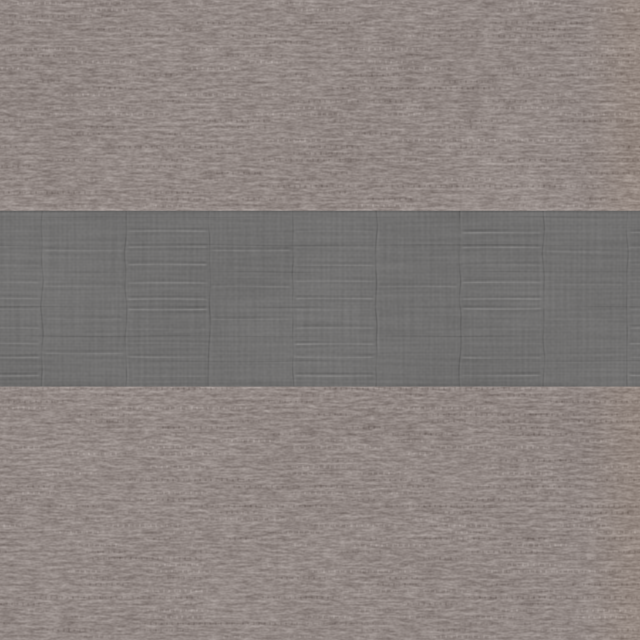
A Shadertoy shader for this texture:

```glsl
float hash(vec2 p) {
    vec3 q = fract(vec3(p.xyx) * 0.1031);
    q += dot(q, q.yzx + 33.33);
    return fract((q.x + q.y) * q.z);
}

float gradientNoise(vec2 p) {
    vec2 cell = floor(p), f = fract(p);
    vec2 w = f * f * f * (f * (f * 6.0 - 15.0) + 10.0);
    float corner[4];
    for (int i = 0; i < 4; i++) {
        vec2 o = vec2(i & 1, i >> 1);
        float angle = 6.2832 * hash(cell + o + 57.0);
        corner[i] = dot(vec2(cos(angle), sin(angle)), f - o);
    }
    return mix(mix(corner[0], corner[1], w.x), mix(corner[2], corner[3], w.x), w.y);
}

float bump(float d, float width) {
    return exp(-d * d / (width * width));
}

// Nubbly woven cloth: short horizontal fibres and dotted stitch rows
vec3 wovenCloth(vec2 p) {
    float fibre = gradientNoise(p * vec2(32.0, 205.0)) * 0.085
                + gradientNoise(p * vec2(85.0, 260.0) + 31.0) * 0.075
                + gradientNoise(p * vec2(190.0, 300.0) + 73.0) * 0.045;
    float mottling = gradientNoise(p * vec2(7.0, 22.0) + 11.0) * 0.02
                   + gradientNoise(p * vec2(3.0, 4.0) + 5.0) * 0.018;

    float row = floor(p.y * 98.0);
    float across = fract(p.y * 98.0) - 0.5;
    float wave = cos(6.2832 * (p.x * 118.0 + hash(vec2(row, 3.0))));
    float patches = smoothstep(-0.1, 0.35, gradientNoise(vec2(p.x * 9.0, row * 0.73)) + 0.12 * p.x);
    float bright = step(0.55, hash(vec2(row, 9.0)));
    float stitch = bump(across, 0.24) * patches * mix(-0.045, 0.05, bright);
    stitch *= smoothstep(-0.1, 0.9, wave);
    float ribbing = 0.008 * cos(6.2832 * p.y * 98.0);

    vec3 tone = mix(vec3(0.570, 0.532, 0.518), vec3(0.580, 0.532, 0.505),
                    smoothstep(0.9, 1.0, p.x));
    return tone + (fibre + mottling + stitch + ribbing) * vec3(1.0, 1.02, 1.02);
}

// Sheer grey band: fine threads, alternating columns of taut creases
vec3 sheerBand(vec2 p) {
    float gridX = (p.x - 0.0655) / 0.1306;
    float column = floor(gridX);
    float t = fract(gridX);
    float busy = mod(column, 2.0);

    float threads = gradientNoise(p * vec2(210.0, 9.0)) * 0.022
                  + gradientNoise(p * vec2(9.0, 220.0) + 41.0) * 0.03
                  + gradientNoise(p * vec2(190.0, 190.0) + 17.0) * 0.018;
    float shade = 0.443 + threads + 0.02 * gradientNoise(p * vec2(5.0, 6.0));

    // Horizontal creases shared by columns of the same kind
    int count = busy > 0.5 ? 10 : 4;
    for (int i = 0; i < count; i++) {
        float k = float(i);
        float jitter = hash(vec2(k, busy + 4.0)) - 0.5;
        float y = mix(0.607 - k * 0.0535, 0.640 - k * 0.0253 + jitter * 0.01, busy);
        y += 0.003 * (hash(vec2(column + 20.0, k)) - 0.5);
        y += 0.0025 * (t - 0.5) * (t - 0.5) * sign(jitter);
        float strength = mix(0.25, 1.0, hash(vec2(k + 8.0, column + 30.0))) * mix(0.6, 1.0, busy);
        strength *= 0.65 + 0.6 * gradientNoise(vec2(p.x * 14.0, k * 3.7));
        strength *= smoothstep(0.0, 0.07, t) * smoothstep(1.0, 0.93, t);
        float d = p.y - y;
        shade += strength * (0.085 * bump(d, 0.0014) - 0.055 * bump(d - 0.004, 0.0018)
                             - 0.025 * bump(d + 0.004, 0.0025));
    }

    // Faint dark lines running across every column
    for (int i = 0; i < 6; i++) {
        float k = float(i);
        float y = 0.655 - k * 0.046 + 0.012 * hash(vec2(k, 61.0))
                + 0.002 * gradientNoise(vec2(p.x * 8.0, k * 5.3));
        shade -= 0.03 * bump(p.y - y, 0.0013) * smoothstep(-0.3, 0.3, gradientNoise(vec2(p.x * 6.0, k + 0.5)));
    }

    // Slightly wandering column seams
    float seam = round(gridX);
    float wander = 0.004 * gradientNoise(vec2(seam * 3.7, p.y * 24.0));
    float seamX = (gridX - seam) * 0.1306 + wander;
    float broken = 0.55 + 0.8 * gradientNoise(vec2(seam * 5.1, p.y * 30.0));
    shade += broken * (0.02 * bump(seamX - 0.003, 0.0015) - 0.055 * bump(seamX, 0.0013));

    // Darkened hems
    shade -= 0.05 * bump(p.y - 0.670, 0.0025) + 0.025 * bump(p.y - 0.398, 0.005);
    return shade * vec3(1.008, 1.0, 0.995);
}

void mainImage(out vec4 fragColor, in vec2 fragCoord) {
    vec2 p = fragCoord / iResolution.xy;
    float soft = 0.8 / iResolution.y;
    float band = smoothstep(-soft, soft, p.y - 0.396) * smoothstep(soft, -soft, p.y - 0.6706);

    vec3 cloth = wovenCloth(p);
    cloth += 0.035 * (bump(p.y - 0.394, 0.002) + bump(p.y - 0.6725, 0.002));
    fragColor = vec4(mix(cloth, sheerBand(p), band), 1.0);
}
```
